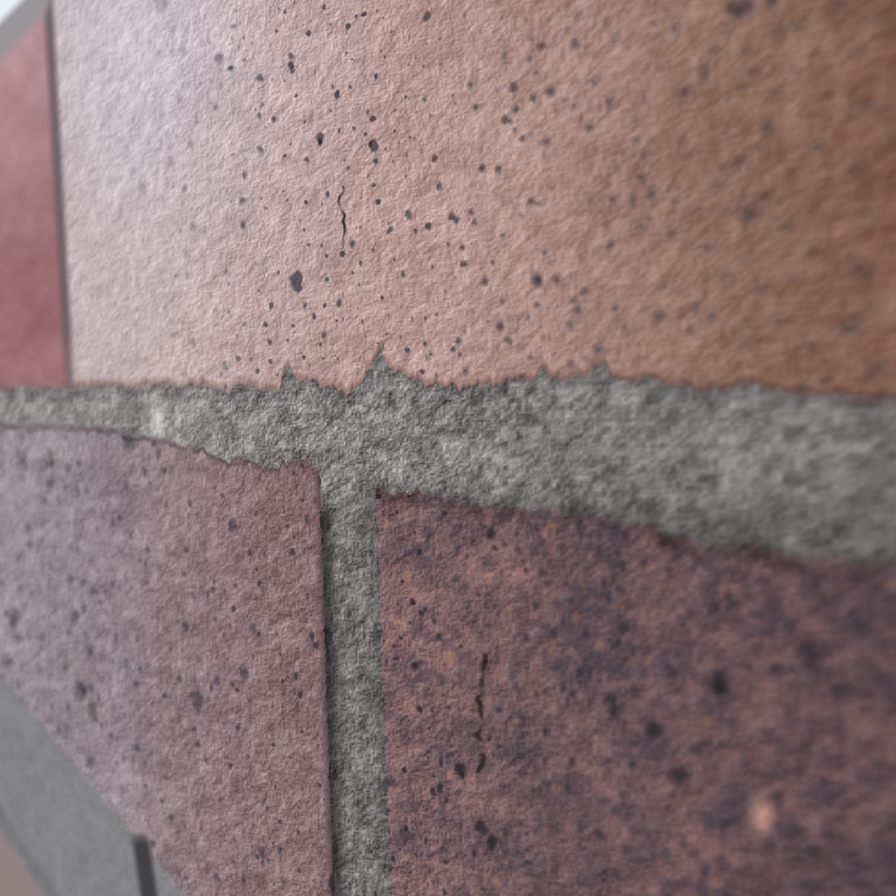
This texture is drawn by a three.js fragment shader. Its source:

```glsl
// Close view of a weathered brick wall with grey mortar, receding left under shallow focus.
varying vec2 vUv;

float ramp(float a, float b, float v) { return smoothstep(a, b, v); }
float near(float d, float w) { return smoothstep(w, 0., d); }

float hash(vec2 p) {
  vec3 a = fract(vec3(p.xyx) * .1031);
  a += dot(a, a.yzx + 33.33);
  return fract((a.x + a.y) * a.z);
}

float noise(vec2 p) {
  vec2 i = floor(p), f = fract(p);
  f = f * f * (3. - 2. * f);
  return mix(mix(hash(i), hash(i + vec2(1, 0)), f.x),
             mix(hash(i + vec2(0, 1)), hash(i + vec2(1, 1)), f.x), f.y) - .5;
}

// Layered noise whose fine octaves fade out of focus
float grain(vec2 p, float freq, float soft) {
  float sum = 0., amp = 1.;
  for (int i = 0; i < 4; i++) {
    sum += amp * noise(p * freq + float(i) * 17.3) * exp(-pow(freq * soft, 2.));
    freq *= 1.9;
    amp *= .85;
  }
  return sum;
}

// Scattered ragged pits, one candidate per cell
float pits(vec2 p, float freq, float density, float soft) {
  vec2 g = p * freq, ragged = .12 * vec2(noise(g * 5.), noise(g * 5. + 9.));
  float s = soft * freq + .03, sum = 0.;
  for (int j = -1; j <= 1; j++)
    for (int i = -1; i <= 1; i++) {
      vec2 id = floor(g) + vec2(i, j);
      vec2 d = g - id - vec2(hash(id + 3.1), hash(id + 8.7));
      float r = .08 + .18 * pow(hash(id + 21.4), 3.);
      d = d * vec2(1.1, .65 + .5 * hash(id + 5.)) + ragged;
      sum += step(hash(id + 41.9), density) * r / (r + .3 * s) * ramp(r + s, r - s, length(d));
    }
  return min(sum, 1.);
}

// Thin broken vertical crack
float crack(vec2 p, float x, float low, float high, float width) {
  float bend = .012 * noise(vec2(p.y * 45., x * 90.)) + .007 * noise(vec2(p.y * 150., 4.));
  return near(abs(p.x - x - bend), width) * ramp(low, low + .02, p.y)
       * ramp(high, high - .02, p.y) * ramp(-.3, .2, noise(p * 90.));
}

void main() {
  vec2 p = vUv;
  float x = p.x, y = p.y;

  // Focus and wall coordinates, finer towards the left
  float blur = .001 + .018 * max(abs(x - .38) - .07, 0.);
  float z = .6 + .3 * x, soft = blur / z;
  vec2 wall = vec2(1.9 * x - .6 * x * x, (y - .52) / z) + 3.;
  float rough = grain(wall, 48., soft * .6);
  float relief = rough - grain(wall + vec2(.0025, -.002), 48., soft * .6);
  float broad = grain(wall, 9., soft * .5);
  float chip = .011 * grain(vec2(wall.x, 2.), 34., soft * .6) * ramp(-.1, .35, x) + .003 * rough;

  // Mortar outlines
  float notch = x < .429 ? (x - .403) / .026 : .62 * (.475 - x) / .046;
  float top = .569 + .008 * ramp(.5, .62, x) - .02 * ramp(.68, 1., x)
    + .048 * max(notch, 0.) + .024 * max(1. - abs(x - .321) / .009, 0.)
    + .014 * near(abs(x - .672), .022) + .01 * near(abs(x - .605), .01);
  float leftTop = .525 - .044 * ramp(.06, .33, x) - .014 * ramp(.34, .36, x);
  float rightTop = .452 - .022 * ramp(.42, .58, x) - .062 * ramp(.55, 1., x);
  float jointX = x - .372 + .033 * y;
  float upperD = y - top - chip;
  float leftD = min(leftTop + chip - y, .002 * rough - jointX);
  float rightD = min(rightTop + chip - y, x - .4375 + .041 * y + .002 * rough);
  float footD = (y - .25 + 1.2 * x) * .64;

  // Mortar with grain and a shaded vertical joint
  vec3 color = mix(vec3(.56, .54, .54), vec3(.48, .46, .46), ramp(0., .8, x));
  color += .15 * rough + .19 * relief + .02 * broad;
  color *= 1. - ramp(.47, .41, y) * step(.25, x) * (.14 + .45 * near(jointX, .022));
  color *= 1. - .15 * near(min(abs(upperD), abs(rightD)), .02);
  color += .15 * near(length((p - vec2(.173, .535)) * vec2(1.3, .7)), .025);

  // Lower left corner: mortar bed and next brick
  float foot = ramp(.008, -.008, footD), bed = y + 1.5 * x;
  color = mix(color, vec3(.51, .51, .53) + .04 * rough, foot);
  color = mix(color, vec3(.57, .5, .5), ramp(.085, .06, bed));
  color -= .05 * near(abs(bed - .09), .02) * foot;

  // Pits shared by all bricks
  float fine = pits(wall, 52., .27, soft);
  float coarse = pits(wall + 2.3, 21., .22, soft);

  // Upper brick, pale to the left and brown to the right
  vec3 clay = mix(vec3(.75, .68, .68), vec3(.71, .59, .57), ramp(.1, .45, x));
  clay = mix(clay, vec3(.51, .375, .32), ramp(.4, 1., x));
  clay += vec3(.04, .07, .1) * near(length((p - vec2(.19, .97)) * vec2(1.3, .8)), .4);
  clay += .035 * broad + .05 * rough + .16 * relief;
  clay = mix(clay, vec3(.2, .19, .23), min(.85 * fine + .75 * coarse, 1.) * ramp(.08, .35, x));
  clay *= 1. - .7 * crack(p, .382, .71, .8, .003);
  clay *= 1. - vec3(.22, .3, .34) * near(upperD, .01) * (.8 + .5 * rough);

  // Red neighbour, narrow joint and pale far corner
  float seam = x - .055 - .055 * (.98 - y);
  vec3 red = mix(vec3(.61, .43, .45), vec3(.69, .54, .57), ramp(.65, .95, y)) + .05 * broad;
  clay = mix(clay, red, ramp(.006, -.006, seam));
  clay = mix(clay, vec3(.38, .34, .36), .8 * near(abs(seam), .01) * ramp(.46, .65, y));
  clay = mix(clay, vec3(.6, .58, .6), ramp(-.012, .012, y - .935 - x) * ramp(.07, .045, x));
  clay = mix(clay, vec3(.92, .94, .97), ramp(.034, .016, x + 1. - y));
  color = mix(color, clay, ramp(-blur, blur, upperD));

  // Lower left brick
  clay = mix(vec3(.6, .55, .58), vec3(.52, .42, .43), ramp(.02, .36, x));
  clay += .04 * broad + .08 * rough + .13 * relief;
  clay = mix(clay, vec3(.2, .19, .24), min(.8 * fine + .6 * coarse, 1.));
  clay *= 1. - .35 * near(leftD, .01) * (.7 + rough);
  color = mix(color, clay, ramp(-blur, blur, leftD) * (1. - foot));

  // Lower right brick with burnt blotches and warm flecks
  clay = mix(vec3(.47, .37, .38), vec3(.39, .305, .32), ramp(.42, .95, x));
  clay += vec3(.08, .05, .04) * (broad + 1.3 * rough) + .13 * relief;
  clay = mix(clay, vec3(.26, .23, .28), .4 * ramp(.15, .65, grain(wall + 7., 16., soft * .5)));
  clay = mix(clay, vec3(.13, .12, .16), .8 * min(fine + coarse, 1.));
  clay = mix(clay, vec3(.7, .5, .4), .55 * pits(wall + 5.7, 40., .12, soft));
  clay += vec3(.3, .22, .17) * near(length((p - vec2(.848, .09)) * vec2(1.3, .8)), .03);
  clay *= 1. - .55 * crack(p, .538, .12, .28, .006);
  clay *= 1. - .4 * near(rightTop + chip - y, .03) * clamp(.7 + 1.5 * broad, .2, 1.);
  color = mix(color, clay, ramp(-blur, blur, rightD));

  // Dark gap beneath the lower left brick
  float gap = abs(x - .162 + .15 * (y - .03));
  color = mix(color, vec3(.27, .25, .27), ramp(.014, .004, gap) * ramp(.075, .055, y));

  gl_FragColor = vec4(clamp(color, 0., 1.), 1.);
}
```
